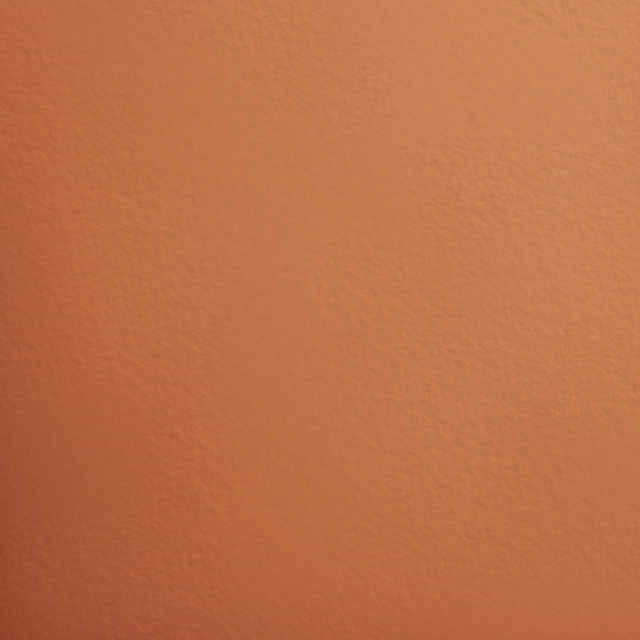
Give the GLSL for this texture, as a Shadertoy shader.

```glsl
// A matte terracotta wall, lit from the upper right and fading to a dark lower left.
// A smooth tone field picks the clay colour; the slope of layered noise, seen
// along the light direction, adds the shallow plaster relief.

float hash(vec2 cell) {
    vec3 q = fract(vec3(cell.xyx) * 0.1031);
    q += dot(q, q.yzx + 33.33);
    return fract((q.x + q.y) * q.z);
}

float noise(vec2 p) {
    vec2 i = floor(p), f = fract(p);
    f = f * f * f * (f * (f * 6.0 - 15.0) + 10.0);
    return mix(mix(hash(i), hash(i + vec2(1, 0)), f.x),
               mix(hash(i + vec2(0, 1)), hash(i + vec2(1, 1)), f.x), f.y);
}

// Plaster height: three rotated octaves, from soft lumps to fine grit
float plasterHeight(vec2 p) {
    mat2 turn = mat2(0.8, 0.6, -0.6, 0.8);
    float height = 0.0, weight = 0.5;
    p = turn * p * 85.0;
    for (int octave = 0; octave < 3; octave++) {
        height += weight * noise(p);
        p = turn * p * 1.83 + 17.3;
        weight *= 0.68;
    }
    return height;
}

// Broad lighting: diagonal falloff, swelling in the middle, shaded left edge
float lighting(vec2 uv) {
    vec2 swell = 4.0 * uv * (1.0 - uv);
    float tone = 0.12 + dot(uv, vec2(0.45, 0.42)) + dot(swell, vec2(0.09, 0.08));
    tone -= 0.14 * exp(-uv.x * 13.0) * (1.0 - uv.y);
    tone -= 0.06 * exp(-uv.y * 22.0);
    return tone + 0.09 * (noise(uv * vec2(4.5, 3.5) + 8.0) - 0.5);
}

vec3 clayColor(float tone) {
    vec3 shade = vec3(0.575, 0.265, 0.165);
    vec3 clay = vec3(0.725, 0.405, 0.255);
    vec3 glow = vec3(0.80, 0.525, 0.35);
    return tone < 0.5 ? mix(shade, clay, tone * 2.0) : mix(clay, glow, tone * 2.0 - 1.0);
}

void mainImage(out vec4 fragColor, in vec2 fragCoord) {
    vec2 uv = fragCoord / iResolution.xy;
    vec2 p = fragCoord / iResolution.y;

    // Relief, stronger in some patches of the wall
    vec2 toLight = vec2(0.6, 0.8) * 0.0019;
    float slope = plasterHeight(p - toLight) - plasterHeight(p + toLight);
    float roughness = mix(0.55, 1.5, smoothstep(0.25, 0.8, noise(p * 7.0 + 3.0)));

    vec3 color = clayColor(clamp(lighting(uv), 0.0, 1.0));
    color *= 1.0 + 0.10 * roughness * slope;

    // Fine grit and a faint drift between rosy and ochre pigment
    color += 0.014 * (noise(p * 310.0) - 0.5);
    float pigment = noise(p * 150.0 + 40.0) + 1.2 * noise(p * 5.0 + 21.0) - 1.1;
    color += 0.010 * pigment * vec3(0.2, 0.5, -0.8);

    fragColor = vec4(color, 1.0);
}
```
